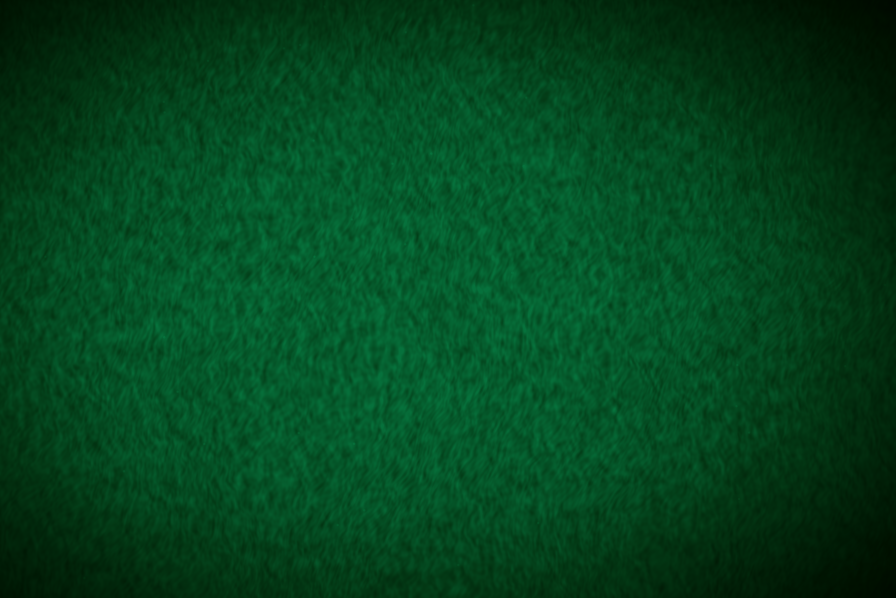
Give the GLSL for this texture, as a Shadertoy shader.

```glsl
// Green felt under a soft off-centre light that fades to dark corners.
// Gradient noise, stretched along a gently bent nap, makes the clumps
// and fibres; the resulting brightness is mapped onto a ramp of greens.

const vec3 DEEP_GREEN  = vec3(0.000, 0.085, 0.010);
const vec3 MID_GREEN   = vec3(0.010, 0.220, 0.080);
const vec3 LIGHT_GREEN = vec3(0.020, 0.380, 0.190);
const vec2 LIGHT_CENTRE = vec2(0.45, 0.49);

float hash(vec2 cell) {
    vec3 h = fract(cell.xyx * vec3(0.1031, 0.1030, 0.0973));
    h += dot(h, h.yzx + 33.33);
    return fract((h.x + h.y) * h.z);
}

// Dot product of a random unit gradient with the offset from its corner
float cornerSlope(vec2 cell, vec2 offset) {
    float angle = 6.2832 * hash(cell);
    return dot(vec2(cos(angle), sin(angle)), offset);
}

float gradientNoise(vec2 p) {
    vec2 i = floor(p), f = p - i;
    vec2 u = f * f * f * (f * (f * 6.0 - 15.0) + 10.0);
    vec2 e = vec2(1.0, 0.0);
    float low  = mix(cornerSlope(i, f), cornerSlope(i + e, f - e), u.x);
    float high = mix(cornerSlope(i + e.yx, f - e.yx),
                     cornerSlope(i + e.xx, f - e.xx), u.x);
    return mix(low, high, u.y);
}

// Shears and bends space so that the nap wanders around the vertical
vec2 bendNap(vec2 p, float lean, float sway) {
    float broad = gradientNoise(p * 4.0 + 17.0);
    float curl  = gradientNoise(p * 24.0 + 41.0);
    return p + vec2(lean * p.y + sway * broad + 0.2 * sway * curl,
                    0.15 * sway * curl);
}

// Relative brightness variation of the cloth, centred on zero
float feltGrain(vec2 p) {
    vec2 left  = bendNap(p, 0.22, 0.05);
    vec2 right = bendNap(p + 5.0, -0.25, 0.05);
    float clouds = gradientNoise(p * 7.0 + 3.0);
    float clumps = gradientNoise(left * vec2(48.0, 28.0));
    float fibres = gradientNoise(left * vec2(105.0, 40.0) + 60.0)
                 + gradientNoise(right * vec2(120.0, 45.0) + 90.0);
    float fuzz   = gradientNoise(right * vec2(165.0, 95.0) + 130.0);
    return 0.08 * clouds + 0.17 * clumps + 0.19 * fibres + 0.16 * fuzz;
}

// Light falling off smoothly from its centre, reaching zero far away
float lightFalloff(vec2 uv, vec2 centre) {
    vec2 d = 2.0 * (uv - centre);
    return exp(-0.53 * pow(dot(d, d), 1.85));
}

// Rare pale lint specks, one candidate per cell
float lint(vec2 p, float density) {
    vec2 cell = floor(p);
    vec2 spot = 0.3 + 0.4 * vec2(hash(cell + 7.0), hash(cell + 19.0));
    float present = step(1.0 - density, hash(cell + 31.0));
    return present * (1.0 - smoothstep(0.02, 0.14, length(p - cell - spot)));
}

vec3 greenRamp(float tone) {
    float t = clamp(tone, -0.2, 1.2);
    vec3 dark  = mix(DEEP_GREEN, MID_GREEN, t * 2.0);
    vec3 light = mix(MID_GREEN, LIGHT_GREEN, t * 2.0 - 1.0);
    return max(t < 0.5 ? dark : light, 0.0);
}

void mainImage(out vec4 fragColor, in vec2 fragCoord) {
    vec2 uv = fragCoord / iResolution.xy;
    vec2 p = fragCoord / iResolution.y;

    // Light and cloth
    float light = lightFalloff(uv, LIGHT_CENTRE);
    float brightness = 0.367 * light * (1.0 + feltGrain(p));
    brightness += 0.06 * light * lint(p * 45.0, 0.012);

    // Brightness to position along the ramp
    float tone = (brightness - DEEP_GREEN.g) / (LIGHT_GREEN.g - DEEP_GREEN.g);
    fragColor = vec4(greenRamp(tone), 1.0);
}
```
